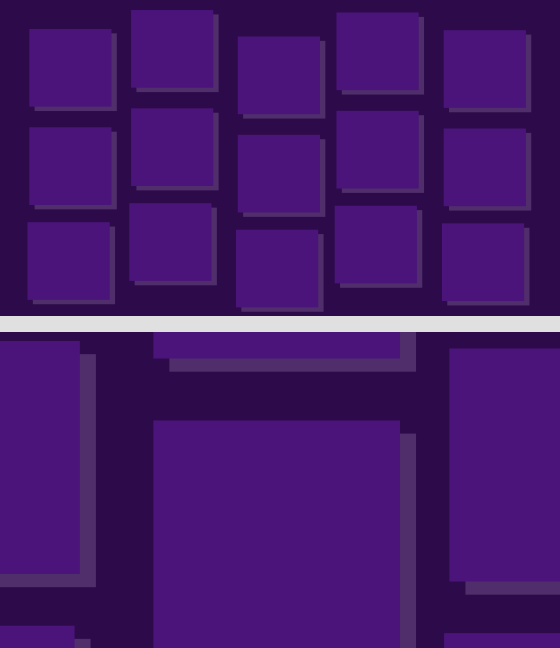
Top, the full canvas; bottom, a detail of the centre.
Reproduce this pattern procedurally as a Shadertoy shader.

```glsl
// Five columns by three rows of flat violet tiles on a dark ground, each with
// a hard offset shadow. Every column and row drifts off a regular grid, and
// tile edges are smoothed by box coverage. Lengths are in canvas heights.

const int COLUMNS = 5;
const int ROWS = 3;
const vec2 PITCH = vec2(0.328, 0.3057);
const vec2 TILE_HALF = vec2(0.1301, 0.1229);
const vec2 SHADOW_OFFSET = vec2(0.0169, -0.0139);

const vec3 GROUND_COLOR = vec3(0.176, 0.039, 0.286);
const vec3 TILE_COLOR = vec3(0.290, 0.078, 0.478);
const vec3 SHADOW_COLOR = vec3(0.310, 0.180, 0.420);

// Drift from the regular grid, columns left to right, rows bottom to top
const vec2 COLUMN_DRIFT[COLUMNS] = vec2[COLUMNS](
    vec2(-0.0074, -0.0257), vec2(-0.0132, 0.0343), vec2(-0.0035, -0.0495),
    vec2(-0.0192, 0.0264), vec2(-0.0079, -0.0296));
const vec2 ROW_DRIFT[ROWS] = vec2[ROWS](
    vec2(-0.0056, 0.0054), vec2(0.0), vec2(0.0, 0.0054));

// Share of a pixel covered by an axis-aligned box centred on the origin
float boxCoverage(vec2 p, vec2 halfSize, float pixel) {
    vec2 cover = clamp((halfSize - abs(p)) / pixel + 0.5, 0.0, 1.0);
    return cover.x * cover.y;
}

vec2 tileCenter(int column, int row) {
    vec2 cell = vec2(column, row) - 0.5 * vec2(COLUMNS - 1, ROWS - 1);
    return cell * PITCH + COLUMN_DRIFT[column] + ROW_DRIFT[row];
}

void mainImage(out vec4 fragColor, in vec2 fragCoord) {
    float pixel = 1.0 / iResolution.y;
    vec2 p = (fragCoord - 0.5 * iResolution.xy) * pixel;

    // Gather shadow and tile masks over the grid
    float shadow = 0.0;
    float tile = 0.0;
    for (int row = 0; row < ROWS; row++) {
        for (int column = 0; column < COLUMNS; column++) {
            vec2 local = p - tileCenter(column, row);
            shadow = max(shadow, boxCoverage(local - SHADOW_OFFSET, TILE_HALF, pixel));
            tile = max(tile, boxCoverage(local, TILE_HALF, pixel));
        }
    }

    // Layer tiles over shadows over ground
    vec3 color = mix(GROUND_COLOR, SHADOW_COLOR, shadow);
    color = mix(color, TILE_COLOR, tile);
    fragColor = vec4(color, 1.0);
}
```
